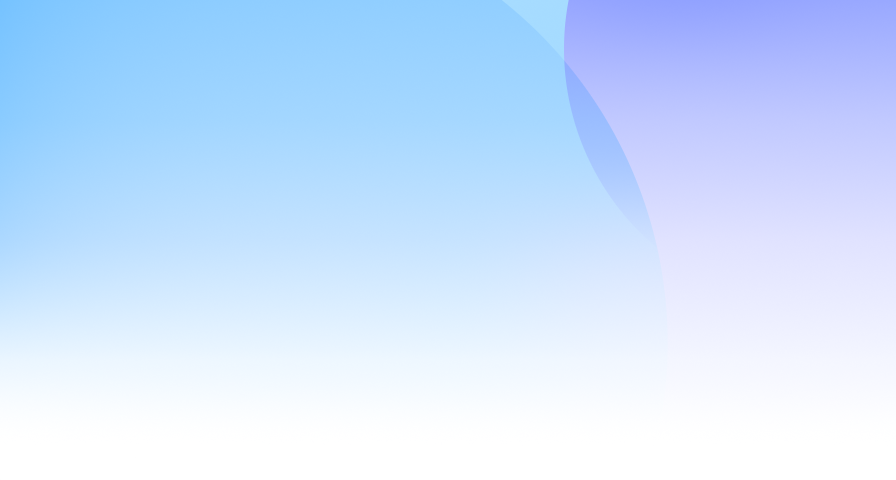
This background is drawn by a Shadertoy shader. Its source:

```glsl
// Two overlapping translucent discs, blue and violet, fading down into white.

// Vertical colour ramp from the top (d = 0) through four stops to white.
vec3 ramp(float d, vec3 top, vec3 upper, vec3 middle, vec3 lower) {
    vec3 c = mix(top, upper, clamp(d / 0.25, 0.0, 1.0));
    c = mix(c, middle, clamp((d - 0.25) / 0.25, 0.0, 1.0));
    c = mix(c, lower, clamp((d - 0.5) / 0.25, 0.0, 1.0));
    return mix(c, vec3(1.0), smoothstep(0.72, 0.93, d));
}

// Antialiased coverage of a disc.
float disc(vec2 p, vec2 center, float radius) {
    return clamp(0.5 - (length(p - center) - radius) * iResolution.y, 0.0, 1.0);
}

// Integer hash for a faint dither against banding.
float hash(uvec2 q) {
    uint h = q.x * 1597334677u ^ q.y * 3812015801u;
    h = (h ^ (h >> 15)) * 2246822519u;
    return float((h ^ (h >> 13)) & 65535u) / 65535.0;
}

void mainImage(out vec4 fragColor, in vec2 fragCoord) {
    vec2 p = fragCoord / iResolution.y;
    float depth = 1.0 - p.y;

    // Gradients of the two discs
    vec3 blue = ramp(depth, vec3(0.57, 0.81, 1.0), vec3(0.65, 0.845, 1.0),
                     vec3(0.78, 0.893, 1.0), vec3(0.93, 0.968, 1.0));
    vec3 violet = ramp(depth, vec3(0.60, 0.66, 1.0), vec3(0.755, 0.787, 1.0),
                       vec3(0.88, 0.888, 1.0), vec3(0.955, 0.963, 1.0));

    // Deeper blue at the left, deeper violet glow at the top
    blue -= vec3(0.11, 0.048, 0.0) * exp(-4.0 * p.x) * (1.0 - smoothstep(0.45, 0.85, depth));
    vec2 glow = (p - vec2(1.41, 1.0)) / vec2(0.25, 0.12);
    violet -= vec3(0.03, 0.025, 0.0) * exp(-dot(glow, glow));

    // Lavender light spills into the lower right of the blue disc
    blue = mix(blue, violet, 0.55 * smoothstep(0.9, 1.4, p.x) * smoothstep(0.28, 0.62, depth));

    // Backdrop: pale cyan above, lavender haze below
    vec3 color = mix(vec3(0.65, 0.86, 1.0), violet, smoothstep(0.2, 0.5, depth));

    // Discs and the darker lens where they cross
    float blueMask = disc(p, vec2(0.479, 0.285), 0.912);
    float violetMask = disc(p, vec2(1.715, 0.898), 0.54);
    vec3 lens = min(blue, violet) - vec3(0.045, 0.045, 0.0) * (1.0 - smoothstep(0.3, 0.56, depth));
    color = mix(color, blue, blueMask);
    color = mix(color, mix(violet, lens, blueMask), violetMask);

    color += (hash(uvec2(fragCoord)) - 0.5) / 255.0;
    fragColor = vec4(clamp(color, 0.0, 1.0), 1.0);
}
```
